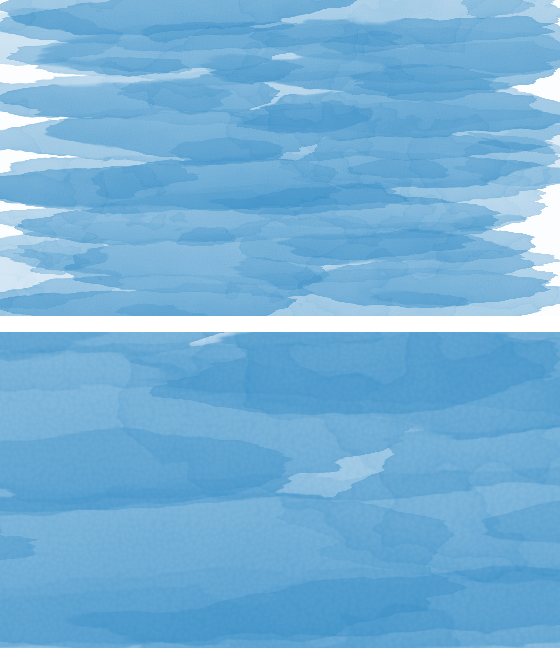
Top: the whole. Bottom: its middle third, enlarged.
A WebGL 2 fragment shader for this background:

```glsl
#version 300 es
precision highp float;
// Overlapping horizontal blue watercolour strokes on white paper.
uniform vec2 u_resolution;
out vec4 outColor;

float hash(float n) { return fract(sin(n * 127.1) * 43758.5); }

vec2 hash2(vec2 cell) {
    float n = dot(cell, vec2(1.37, 7.91));
    return vec2(hash(n), hash(n + 0.53));
}

// Layered sines, rotated and folded at each octave; roughly -1 to 1.
float wash(vec2 p) {
    float sum = 0.0, amp = 0.5;
    for (int i = 0; i < 6; i++) {
        sum += amp * sin(p.x + 1.4 * sin(p.y + float(i)));
        p = mat2(1.5, 1.1, -1.1, 1.5) * p + 2.7;
        amp *= 0.57;
    }
    return sum;
}

// Cellular noise: distance to the nearest grain.
float grain(vec2 p) {
    vec2 cell = floor(p);
    float nearest = 1.0;
    for (int y = -1; y <= 1; y++)
        for (int x = -1; x <= 1; x++) {
            vec2 c = cell + vec2(x, y);
            nearest = min(nearest, distance(p, c + hash2(c)));
        }
    return nearest;
}

// Pigment of one stroke: one blunt end, one tapered end, darker rim.
float stroke(vec2 p, vec2 center, vec2 halfSize, float seed, float blur) {
    vec2 q = p - center;
    if (abs(q.x) > halfSize.x + 0.12 || abs(q.y) > halfSize.y + 0.06) return 0.0;
    float phase = seed * 17.0;
    float lost = smoothstep(0.2, 0.8, wash(q * vec2(4.0, 7.0) + phase + 9.0));
    q.x += 0.065 * wash(vec2(q.x * 6.0, q.y * 42.0) + phase);
    q.y += 0.017 * wash(q * vec2(7.0, 13.0) + phase + 5.0);
    q.y += 0.05 * (hash(seed + 0.7) - 0.5) * q.x / halfSize.x;

    float u = q.x / halfSize.x;
    float facing = hash(seed + 0.3) - 0.5;
    float power = u * facing > 0.0 ? 5.0 : 1.8;
    float halfHeight = halfSize.y * pow(max(1.0 - pow(abs(u), power), 0.0), 0.6);
    float inside = halfHeight - abs(q.y);
    float cover = smoothstep(0.0, max(0.0025, 0.8 / u_resolution.y) + blur * lost, inside);

    float pooled = 0.5 - 0.5 * q.y / halfSize.y;
    float rim = 0.32 * (1.0 - lost) * exp(-max(inside, 0.0) / 0.0045);
    return cover * (mix(0.78, 1.14, pooled) + rim);
}

// Dried front of water: crinkled line, dark on one side, fading inward.
float bloom(vec2 p, float level) {
    float front = wash(p) - level;
    float inward = max(front, 0.0);
    return smoothstep(0.0, 0.02, front) * (0.7 * exp(-inward * 4.0) + 0.6 * exp(-inward * 25.0));
}

void main() {
    vec2 p = gl_FragCoord.xy / u_resolution.y;
    vec2 crinkle = vec2(wash(p * 38.0), wash(p * 38.0 + 23.0));
    vec2 brushed = p + 0.002 * crinkle;
    float pigment = 0.0;

    // Four coats: pale wide washes, mid strokes, small dark dabs, side films.
    for (int coat = 0; coat < 4; coat++) {
        int count = coat == 0 ? 8 : coat == 1 ? 15 : coat == 2 ? 20 : 3;
        float blur = coat == 0 ? 0.004 : 0.018;
        float layer = 0.0;
        for (int i = 0; i < count; i++) {
            float k = float(i), seed = k + 31.0 * float(coat) + 1.0;
            vec2 jitter = vec2(hash(seed), hash(seed + 0.41)) - 0.5;
            float vary = hash(seed + 0.83) - 0.5;
            vec2 center, halfSize;
            if (coat == 0) {
                center = vec2(0.889, (k + 0.5) / 8.0) + jitter * vec2(0.16, 0.03);
                halfSize = vec2(0.94 + 0.12 * vary, 0.088);
            } else if (coat == 1) {
                center = vec2(0.5 + 0.78 * mod(k, 2.0), (k + 0.4) / 15.0);
                center += jitter * vec2(0.3, 0.06);
                halfSize = vec2(0.47 + 0.25 * vary, 0.079 + 0.04 * jitter.x);
            } else if (coat == 2) {
                center = vec2(0.2 + 1.4 * fract(k * 0.618 + 0.2), (k + 0.5) / 20.0);
                center += jitter * vec2(0.15, 0.06);
                halfSize = vec2(0.2 + 0.24 * vary, 0.043 + 0.04 * jitter.y);
            } else {
                center = vec2(0.1 + 1.58 * mod(k, 2.0), 0.12 + 0.38 * k);
                halfSize = vec2(0.24, 0.1);
            }
            float s = stroke(brushed, center, halfSize, seed, blur) * (1.0 + 0.4 * vary);
            layer = max(layer, s) + 0.25 * min(layer, s);
        }
        pigment += layer * (coat == 0 ? 0.5 : coat == 1 ? 0.6 : coat == 2 ? 0.36 : 0.25);
    }

    // Blooms and broad mottling inside the paint.
    vec2 wet = p + 0.006 * crinkle;
    float fronts = bloom(wet * vec2(4.0, 6.5) + 3.0, 0.1) + bloom(wet * vec2(5.0, 8.0) + 71.0, 0.25);
    float mottle = wash(p * vec2(5.0, 14.0) + 40.0);
    pigment *= 0.98 + 0.17 * fronts + 0.06 * mottle;

    // Paper tooth shows only where there is paint.
    pigment *= 0.94 + 0.15 * grain(p * 190.0) + 0.02 * crinkle.x;

    vec3 deepBlue = vec3(0.2, 0.547, 0.774);
    vec3 paper = vec3(0.99, 0.993, 1.0);
    outColor = vec4(mix(deepBlue, paper, exp(-pigment)), 1.0);
}
```
